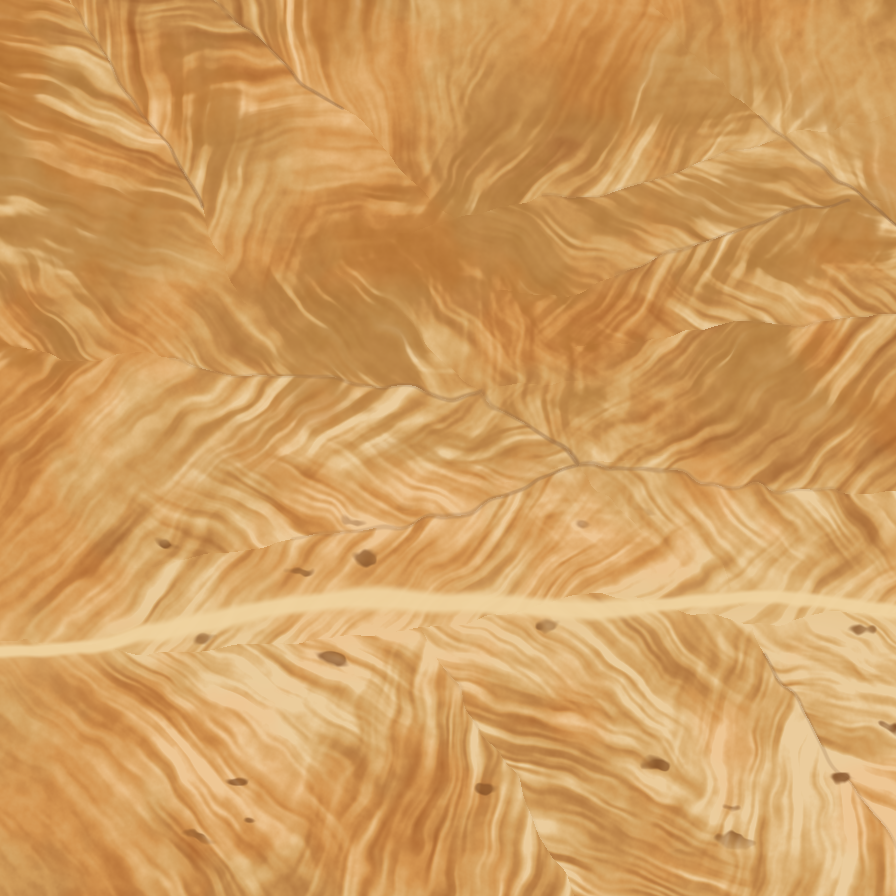
Reproduce this texture procedurally as a WebGL 1 fragment shader.

```glsl
precision highp float;
// Aerial view of an ochre desert: feathered erosion gullies, dry channels and a pale river bed.
uniform vec2 u_resolution;

float hash(vec2 p) {
  return fract(sin(dot(p, vec2(127.1, 311.7))) * 43758.5453);
}

float noise(vec2 p) {
  vec2 i = floor(p), f = fract(p);
  f = f * f * (3.0 - 2.0 * f);
  return mix(mix(hash(i), hash(i + vec2(1, 0)), f.x),
             mix(hash(i + vec2(0, 1)), hash(i + vec2(1, 1)), f.x), f.y);
}

float fbm(vec2 p) {
  float sum = 0.0, amp = 0.533;
  for (int i = 0; i < 4; i++) {
    sum += amp * noise(p);
    p = mat2(1.6, 1.2, -1.2, 1.6) * p + 7.3;
    amp *= 0.5;
  }
  return sum;
}

// Totals gathered over all channels
float streakSum = 0.0, weightSum = 0.0, vein = 0.0, nearest = 1.0;

// Adds a channel from mouth to head, with gullies fanning upstream on both sides
void addChannel(vec2 p, vec2 mouth, vec2 head, float depth) {
  float len = length(head - mouth);
  vec2 dir = (head - mouth) / len, q = p - mouth;
  float along = dot(q, dir), across = dir.x * q.y - dir.y * q.x;
  float off = abs(across);
  float dist = length(q - dir * clamp(along, 0.0, len));
  float gully = along - 1.2 * off + off * off;
  float lane = off + sign(across) * 3.7 + mouth.x * 5.0;
  float streak = 0.58 * noise(vec2(gully * 62.0, lane * 11.0))
               + 0.42 * noise(vec2(gully * 135.0, lane * 24.0));
  float weight = exp(-dist * 32.0) + 1e-6;
  streakSum += streak * weight;
  weightSum += weight;
  float taper = 1.0 - 0.6 * clamp(along / len, 0.0, 1.0);
  vein = max(vein, depth * taper * (1.0 - smoothstep(0.0008, 0.0036, dist)));
  nearest = min(nearest, dist);
}

// Sand ramp from shaded brown to bleached cream
vec3 sand(float t) {
  vec3 c = mix(vec3(0.64, 0.41, 0.21), vec3(0.70, 0.47, 0.25), clamp(t / 0.18, 0.0, 1.0));
  c = mix(c, vec3(0.76, 0.54, 0.30), clamp((t - 0.18) / 0.18, 0.0, 1.0));
  c = mix(c, vec3(0.82, 0.61, 0.35), clamp((t - 0.36) / 0.13, 0.0, 1.0));
  c = mix(c, vec3(0.84, 0.66, 0.41), clamp((t - 0.49) / 0.10, 0.0, 1.0));
  c = mix(c, vec3(0.88, 0.72, 0.49), clamp((t - 0.59) / 0.12, 0.0, 1.0));
  return mix(c, vec3(0.92, 0.80, 0.61), clamp((t - 0.71) / 0.14, 0.0, 1.0));
}

void main() {
  vec2 uv = gl_FragCoord.xy / u_resolution;
  vec2 wobble = vec2(fbm(uv * 6.0), fbm(uv * 6.0 + 31.0)) - 0.5;
  vec2 ripple = vec2(noise(uv * 38.0), noise(uv * 38.0 + 17.0)) - 0.5;
  vec2 p = uv + wobble * 0.07 + ripple * 0.007;

  // Drainage network
  addChannel(p, vec2(0.00, 0.28), vec2(1.00, 0.33), 0.0);
  addChannel(p, vec2(0.65, 0.465), vec2(0.53, 0.575), 0.9);
  addChannel(p, vec2(0.53, 0.575), vec2(0.20, 0.60), 0.6);
  addChannel(p, vec2(0.65, 0.465), vec2(0.34, 0.41), 0.7);
  addChannel(p, vec2(0.65, 0.465), vec2(0.95, 0.46), 0.6);
  addChannel(p, vec2(1.02, 0.74), vec2(0.86, 0.87), 1.0);
  addChannel(p, vec2(0.94, 0.78), vec2(0.67, 0.71), 0.7);
  addChannel(p, vec2(0.60, 0.78), vec2(0.88, 0.85), 0.3);
  addChannel(p, vec2(1.02, 0.645), vec2(0.76, 0.63), 0.3);
  addChannel(p, vec2(0.37, 0.87), vec2(0.23, 1.00), 0.8);
  addChannel(p, vec2(0.22, 0.78), vec2(0.09, 0.99), 0.8);
  addChannel(p, vec2(0.86, 0.29), vec2(1.00, 0.04), 0.6);
  addChannel(p, vec2(0.50, 0.25), vec2(0.62, 0.02), 0.2);
  float streak = streakSum / weightSum;

  // Broad sandy valley sweeping up from the left edge
  float valley = (p.y - 0.31 - 2.0 * p.x + 1.4 * p.x * p.x) / 1.8;
  valley = exp(-valley * valley * 260.0) * smoothstep(0.27, 0.36, p.y);
  float smoothSand = max(0.6 * valley, 0.7 * smoothstep(0.25, 0.1, p.x + 0.5 * abs(p.y - 0.1)));

  // Tone: streaks, broad patches, pale channel banks and fine grain
  float patches = fbm(p * vec2(5.0, 8.0) + 4.0);
  float tone = 0.51 + (streak - 0.5) * 1.05 * (1.0 - smoothSand);
  tone += (patches - 0.5) * 0.45 + 0.11 * valley;
  tone += 0.10 * exp(-nearest * 38.0) - 0.14 * smoothstep(0.45, 0.85, uv.y);
  tone += 0.07 * smoothstep(0.5, 0.2, uv.y);
  tone += (fbm(uv * 75.0) - 0.5) * 0.22;
  vec3 color = sand(tone);

  // Flat olive-brown plateaus with frayed edges
  float plateau = patches * 0.5 + fbm(p * vec2(7.0, 13.0) + 50.0) * 0.6 - streak * 0.35
                + min(nearest, 0.1) * 2.0 + 0.12 * smoothstep(0.3, 0.9, uv.x);
  plateau = smoothstep(0.53, 0.62, plateau) * smoothstep(0.42, 0.62, uv.y) * (1.0 - valley);
  vec3 plateauColor = vec3(0.72, 0.515, 0.27) + 0.10 * (fbm(uv * 45.0) - 0.5);
  color = mix(color, plateauColor, 0.75 * plateau);

  // Rusty tint, stronger to the left
  float rust = smoothstep(0.45, 0.75, fbm(p * 11.0 + 80.0) + 0.12 * (1.0 - uv.x));
  color += rust * vec3(0.015, -0.025, -0.035);
  color = mix(color, vec3(0.57, 0.41, 0.27), 0.6 * vein);

  // Dark scrub clumps around the river
  vec2 scrubPos = (uv + ripple * 0.012) * vec2(15.0, 18.0) + uv.yx * vec2(4.0, -3.0);
  vec2 cell = floor(scrubPos);
  vec2 center = vec2(0.35) + 0.3 * vec2(hash(cell + 3.0), hash(cell + 9.0));
  vec2 d = fract(scrubPos) - center;
  float size = 0.08 + 0.15 * hash(cell + 21.0);
  float clump = length(vec2(d.x + d.y * 0.6, d.y * 1.3)) + 0.18 * (noise(uv * 120.0) - 0.5);
  float scrub = (1.0 - smoothstep(size - 0.05, size + 0.06, clump)) * step(0.82, hash(cell + 40.0));
  scrub *= smoothstep(0.04, 0.08, uv.y) * smoothstep(0.45, 0.38, uv.y) * smoothstep(0.08, 0.2, uv.x);
  color = mix(color, vec3(0.50, 0.30, 0.14), scrub * (0.45 + 0.45 * noise(uv * 90.0)));

  // Bleached river bed with soft banks
  float riverY = 0.274 + 0.053 * smoothstep(0.05, 0.42, uv.x) - 0.014 * smoothstep(0.9, 1.0, uv.x);
  float river = abs(uv.y - riverY - wobble.y * 0.025 - ripple.y * 0.004);
  float bedWidth = 0.006 + 0.007 * noise(vec2(uv.x * 9.0, 2.0));
  color = mix(color, vec3(0.89, 0.74, 0.50), 0.55 * exp(-river * 45.0));
  color = mix(color, vec3(0.94, 0.83, 0.63), 0.9 * (1.0 - smoothstep(bedWidth * 0.5, bedWidth * 1.4, river)));

  gl_FragColor = vec4(color, 1.0);
}
```
